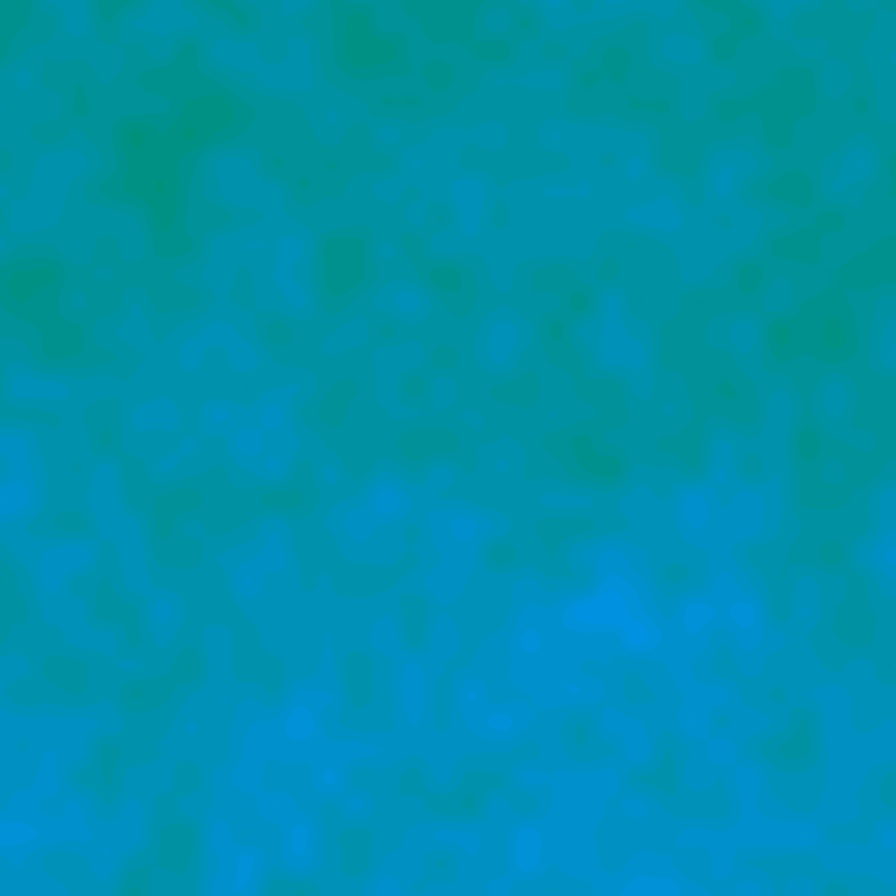
This texture is drawn by a three.js fragment shader. Its source:

```glsl
varying vec2 vUv;

float hash(vec2 cell) {
  vec3 p = fract(vec3(cell.xyx) * 0.1031);
  p += dot(p, p.yzx + 33.33);
  return fract((p.x + p.y) * p.z);
}

// Smoothly blended random values on a square lattice
float valueNoise(vec2 p) {
  vec2 cell = floor(p);
  vec2 blend = smoothstep(0.0, 1.0, fract(p));
  float lower = mix(hash(cell), hash(cell + vec2(1.0, 0.0)), blend.x);
  float upper = mix(hash(cell + vec2(0.0, 1.0)), hash(cell + vec2(1.0, 1.0)), blend.x);
  return mix(lower, upper, blend.y);
}

// Signed mottling from broad clouds down to small soft spots
float mottling(vec2 uv) {
  float sum = 0.0;
  float cells = 4.0;
  float strength = 0.11;
  for (int octave = 0; octave < 4; octave++) {
    vec2 offset = vec2(17.3, 41.7) * (float(octave) + 1.0);
    sum += strength * (valueNoise(uv * cells + offset) - 0.5);
    cells *= 2.0;
    strength *= 1.02;
  }
  return sum;
}

// Flat tone levels joined by narrow smooth edges
float terrace(float tone, float stepSize) {
  float level = tone / stepSize;
  return stepSize * (floor(level) + smoothstep(0.44, 0.56, fract(level)));
}

void main() {
  // Blue water below fading to teal above
  float depthBlue = mix(0.742, 0.618, smoothstep(0.1, 0.9, vUv.y));
  float blue = clamp(depthBlue + mottling(vUv), 0.46, 0.88);

  gl_FragColor = vec4(0.0, 0.57, terrace(blue, 0.04), 1.0);
}
```
